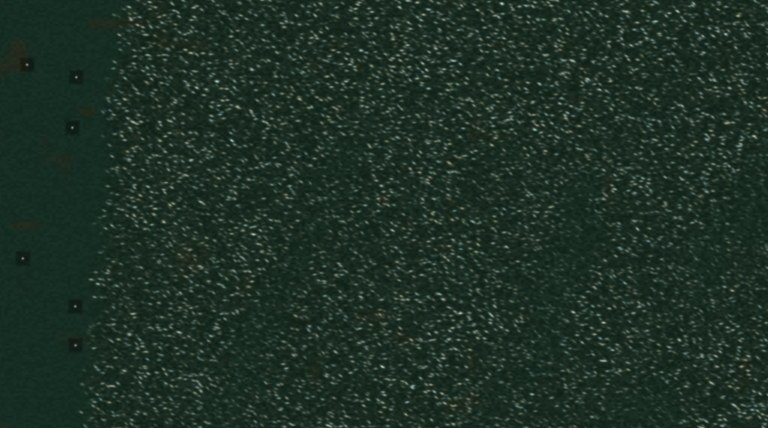
Reproduce this texture procedurally as a WebGL 1 fragment shader.

```glsl
precision highp float;
// Dark green cloth of fine pale flecks with diagonal shadows and a smooth left margin.

uniform vec2 u_resolution;

#define FLECK_ROWS 112.0     // fleck cells per canvas height
#define FLECK_STRETCH 1.35   // cell width over height
#define FLECK_GAIN 0.43      // brightness of the strongest fleck
#define FLECK_TILT -0.3      // mean direction in radians
#define WEAVE_ROWS 190.0     // fine noise cells per height
#define WEAVE_GAIN 0.055
#define SHADOW_DEPTH 0.65
#define SPECK_ROWS 9.0       // lone specks in the margin
#define SPECK_CHANCE 0.32
#define MARGIN_COLOR vec3(0.085, 0.175, 0.135)
#define CLOTH_COLOR vec3(0.086, 0.156, 0.112)

float hash(vec2 p) {
  vec3 q = fract(vec3(p.xyx) * 0.1031);
  q += dot(q, q.yzx + 33.33);
  return fract((q.x + q.y) * q.z);
}

vec2 hash2(vec2 p) {
  return vec2(hash(p + 17.3), hash(p + 71.9));
}

float noise(vec2 p) {
  vec2 i = floor(p);
  vec2 f = fract(p);
  f = f * f * (3.0 - 2.0 * f);
  float low = mix(hash(i), hash(i + vec2(1.0, 0.0)), f.x);
  float high = mix(hash(i + vec2(0.0, 1.0)), hash(i + 1.0), f.x);
  return mix(low, high, f.y);
}

// Share of the cloth at p: 0 in the margin, 1 in the field
float clothCover(vec2 p) {
  float edge = 0.19 + 0.085 * p.y + 0.03 * (noise(p * 14.0) - 0.5);
  return smoothstep(-0.025, 0.04, p.x - edge);
}

// Patchy shadows leaning to the upper right
float shadow(vec2 p) {
  float across = p.x - 0.5 * p.y + 0.05 * (noise(p * 7.0) - 0.5);
  float bands = 0.0;
  for (int i = 0; i < 3; i++) {
    float k = float(i);
    float center = 0.5 + 0.75 * k - 0.125 * k * k;
    float d = (across - center) / (0.045 + 0.02 * k);
    bands += exp(-d * d);
  }
  vec2 along = vec2(across * 15.0, p.y * 5.0);
  float patches = smoothstep(0.25, 0.75, 0.65 * noise(along) + 0.35 * noise(p * 23.0));
  float fade = 1.0 - smoothstep(0.5, 0.85, p.y);
  return clamp(bands * fade * (0.3 + patches) + 0.3 * patches * fade, 0.0, 1.0);
}

// Sum of short tilted flecks, each slightly tinted
vec3 flecks(vec2 p) {
  vec2 scale = vec2(FLECK_ROWS / FLECK_STRETCH, FLECK_ROWS);
  vec2 home = floor(p * scale);
  vec3 sum = vec3(0.0);
  for (int y = -1; y <= 1; y++) {
    for (int x = -1; x <= 1; x++) {
      vec2 cell = home + vec2(float(x), float(y));
      vec2 center = (cell + hash2(cell)) / scale;
      vec2 d = (p - center) * FLECK_ROWS;
      float angle = FLECK_TILT + 0.9 * (hash(cell + 5.7) - 0.5);
      float c = cos(angle);
      float s = sin(angle);
      d = vec2(c * d.x + s * d.y, c * d.y - s * d.x) / vec2(0.58, 0.32);
      float strength = pow(hash(cell + 41.3), 3.0);
      float present = step(hash(cell + 93.1), clothCover(center));
      float warmth = hash(cell + 131.7) - 0.5;
      vec3 tint = vec3(1.0 + 0.3 * warmth, 1.0, 0.98 - 0.25 * warmth);
      sum += tint * strength * present * exp(-dot(d, d));
    }
  }
  return sum;
}

// Lone bright points, each inside a soft dark square: x = point, y = square
vec2 loneSpecks(vec2 p) {
  vec2 cell = floor(p * SPECK_ROWS);
  vec2 center = 0.25 + 0.5 * hash2(cell + 211.0);
  vec2 d = (fract(p * SPECK_ROWS) - center) / SPECK_ROWS;
  float present = step(hash(cell + 307.0), SPECK_CHANCE);
  float square = 1.0 - smoothstep(0.011, 0.021, max(abs(d.x), abs(d.y)));
  return present * vec2(exp(-dot(d, d) / 0.000009), square);
}

void main() {
  vec2 p = gl_FragCoord.xy / u_resolution.y;
  float cover = clothCover(p);
  float shade = shadow(p) * cover;
  float margin = 1.0 - cover;

  // Ground with fine weave
  vec3 color = mix(MARGIN_COLOR, CLOTH_COLOR, cover * (1.0 - 0.3 * shade));
  float weave = noise(p * WEAVE_ROWS * vec2(0.75, 1.0)) - 0.5;
  color += weave * WEAVE_GAIN * mix(0.55, 1.0, cover);

  // Flecks dimmed by the shadows and broad mottling
  float mottle = 0.85 + 0.3 * noise(p * 12.0);
  color += flecks(p) * FLECK_GAIN * mottle * (1.0 - SHADOW_DEPTH * shade);

  // Margin specks and faint rust stains
  vec2 specks = loneSpecks(p) * margin;
  color = color * (1.0 - 0.35 * specks.y) + 0.45 * specks.x;
  float rust = smoothstep(0.82, 0.97, noise(p * 19.0 + 8.0));
  color += vec3(0.05, -0.01, -0.02) * rust * mix(0.4, 1.0, margin);

  gl_FragColor = vec4(clamp(color, 0.0, 1.0), 1.0);
}
```
